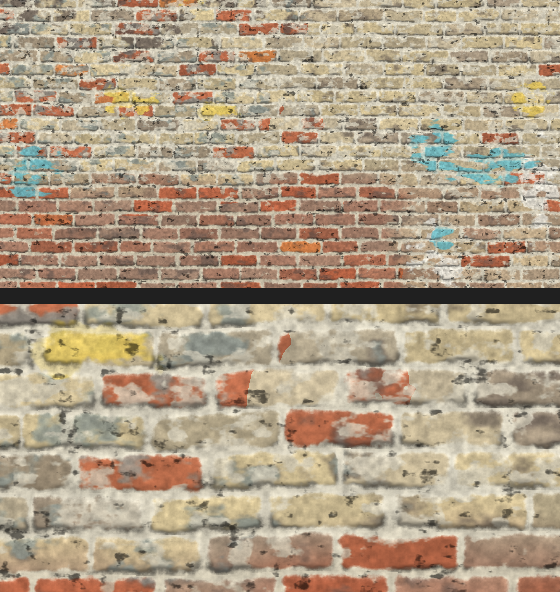
Top: the whole. Bottom: its middle third, enlarged.
Give the GLSL for this texture, as a WebGL 1 fragment shader.

```glsl
precision highp float;
// Weathered brick wall in running bond: rough rounded boxes on a jittered grid.
// Brick tones follow soft zones of the wall; noise adds flaking paint, smeared
// mortar, pits and grain on top.
uniform vec2 u_resolution;

const vec2 BRICKS = vec2(13.7, 21.12);   // repeats across and down
const float BRICK_RATIO = 3.0;           // brick length over course height

const vec3 MORTAR = vec3(0.84, 0.82, 0.75);
const vec3 BEIGE  = vec3(0.72, 0.67, 0.57);
const vec3 SAND   = vec3(0.80, 0.73, 0.56);
const vec3 TAUPE  = vec3(0.58, 0.52, 0.45);
const vec3 BROWN  = vec3(0.62, 0.45, 0.37);
const vec3 RED    = vec3(0.69, 0.36, 0.24);
const vec3 ORANGE = vec3(0.80, 0.47, 0.24);
const vec3 SOOT   = vec3(0.35, 0.31, 0.29);
const vec3 SLATE  = vec3(0.57, 0.63, 0.61);
const vec3 CYAN   = vec3(0.40, 0.71, 0.75);
const vec3 YELLOW = vec3(0.89, 0.77, 0.34);
const vec3 WHITE  = vec3(0.90, 0.89, 0.85);

float hash(vec2 p) {
  return fract(sin(dot(p, vec2(127.1, 311.7))) * 43758.5);
}

float noise(vec2 p) {
  vec2 i = floor(p), f = fract(p);
  f = f * f * (3.0 - 2.0 * f);
  return mix(mix(hash(i), hash(i + vec2(1, 0)), f.x),
             mix(hash(i + vec2(0, 1)), hash(i + vec2(1, 1)), f.x), f.y);
}

float fbm(vec2 p) {
  float sum = 0.0, gain = 0.5;
  for (int i = 0; i < 4; i++) {
    sum += gain * noise(p);
    p = p * 2.03 + 17.3;
    gain *= 0.5;
  }
  return sum / 0.9375;
}

float roundBox(vec2 p, vec2 halfSize, float radius) {
  vec2 q = abs(p) - halfSize + radius;
  return length(max(q, 0.0)) + min(max(q.x, q.y), 0.0) - radius;
}

// Soft elliptical zone of the wall.
float patchAt(vec2 uv, vec2 center, vec2 radius) {
  return 1.0 - smoothstep(0.3, 1.0, length((uv - center) / radius));
}

// Flaking coverage: more of the noise survives where amount is high.
float flakes(float n, float amount) {
  return smoothstep(0.0, 0.14, n - 0.78 + 0.5 * amount) * smoothstep(0.0, 0.2, amount);
}

// Base tone of one brick, from its random seed and the zones it lies in.
vec3 brickTone(vec2 id, float lower, float redChance) {
  float pick = hash(id + 3.1), shade = hash(id + 8.7);
  vec3 pale = mix(mix(BEIGE, SAND, shade), TAUPE, 0.75 * smoothstep(0.65, 0.9, pick));
  vec3 warm = mix(mix(BROWN, TAUPE, 0.6 * shade), RED, 0.55 * smoothstep(0.6, 0.9, pick));
  vec3 fired = mix(RED, ORANGE, smoothstep(0.75, 1.0, shade));
  vec3 tone = mix(pale, warm, lower);
  tone = mix(tone, fired, 0.85 * step(hash(id + 5.3), redChance));
  return tone * (0.92 + 0.16 * hash(id + 1.9));
}

void main() {
  vec2 uv = gl_FragCoord.xy / u_resolution;
  vec2 p = uv * vec2(1.94, 1.0);
  float pixel = BRICKS.y / u_resolution.y;

  // Running bond with wavering courses and uneven brick lengths
  vec2 grid = uv * BRICKS + vec2(0.0, 0.5);
  grid.y += 0.16 * (noise(p * vec2(7.0, 3.0)) - 0.5);
  float row = floor(grid.y);
  grid.x -= mix(0.33, 0.80, mod(row, 2.0)) + 0.12 * (hash(vec2(row, 4.0)) - 0.5);
  grid.x += 0.28 * (noise(vec2(grid.x * 0.9, row * 7.0)) - 0.5);
  vec2 id = floor(grid);
  vec2 local = (fract(grid) - 0.5) * vec2(BRICK_RATIO, 1.0);

  // Noise layers
  float coarse = fbm(p * 9.0 + 4.0);
  float blotch = fbm(p * vec2(24.0, 34.0));
  float flake = fbm(p * vec2(40.0, 58.0) + 31.0);
  float grain = fbm(p * 130.0 + 7.0);

  // Brick outline with crumbled edges
  vec2 halfSize = vec2(0.5 * BRICK_RATIO, 0.5) - 0.10 - 0.03 * hash(id + 2.2);
  float d = roundBox(local, halfSize, 0.10) + 0.22 * (flake - 0.5) + 0.12 * (grain - 0.5);
  float brick = 1.0 - smoothstep(-0.04 - pixel * 0.5, 0.04 + pixel * 0.5, d);

  // Zones: bare warm courses below, fired bricks at left, pale wall at right
  float ragged = 0.10 * (coarse - 0.5);
  float left = 1.0 - smoothstep(0.42, 0.62, uv.x + ragged);
  float lower = (1.0 - smoothstep(0.30, 0.44, uv.y + ragged))
              * (1.0 - 0.7 * smoothstep(0.70, 0.76, uv.x + ragged));
  float redChance = 0.05 + 0.27 * left * smoothstep(0.2, 0.35, uv.y) + 0.10 * lower;

  vec3 face = brickTone(id, lower, redChance);
  face = mix(face, SOOT, 0.55 * smoothstep(0.56, 0.80, blotch));
  face = mix(face, SLATE, 0.6 * flakes(blotch, 0.50 * left * (1.0 - lower)));
  face = mix(face, SOOT, 0.7 * flakes(fbm(p * 20.0 + 50.0),
             0.55 * left * smoothstep(0.65, 0.95, uv.y)));

  // Mortar, and mortar smeared over the faces of the upper wall
  vec3 joint = mix(MORTAR, BEIGE, 0.15 + 0.45 * lower + 0.3 * (coarse - 0.5));
  float smear = flakes(flake, 0.55 - 0.38 * lower);
  vec3 color = mix(joint, face, brick * (1.0 - 0.75 * smear));

  // Old paint
  float cyan = max(patchAt(uv, vec2(0.77, 0.49), vec2(0.07, 0.12)),
               max(patchAt(uv, vec2(0.88, 0.43), vec2(0.13, 0.10)),
               max(patchAt(uv, vec2(0.06, 0.40), vec2(0.07, 0.15)),
                   patchAt(uv, vec2(0.79, 0.16), vec2(0.03, 0.08)))));
  float yellow = max(patchAt(uv, vec2(0.23, 0.64), vec2(0.08, 0.09)),
                 max(patchAt(uv, vec2(0.39, 0.61), vec2(0.06, 0.05)),
                 max(patchAt(uv, vec2(0.95, 0.67), vec2(0.05, 0.11)),
                     patchAt(uv, vec2(0.33, 1.00), vec2(0.06, 0.06)))));
  float white = max(patchAt(uv, vec2(0.96, 0.36), vec2(0.07, 0.26)),
                    0.8 * patchAt(uv, vec2(0.79, 0.10), vec2(0.09, 0.20)));
  float cover = 0.4 + 0.6 * brick;
  color = mix(color, WHITE, 0.8 * flakes(blotch, 0.85 * white));
  color = mix(color, YELLOW, 0.8 * cover * flakes(blotch, 0.85 * yellow));
  color = mix(color, CYAN, 0.85 * cover * flakes(fbm(p * vec2(18.0, 40.0) + 9.0), 0.85 * cyan));

  // Shadow under each brick, light on its top edge, pits and grain
  float rim = exp(-d * d * 160.0);
  float under = smoothstep(0.1, -0.3, local.y);
  color *= 1.0 - 0.42 * rim * under * smoothstep(0.35, 0.6, blotch);
  color += 0.06 * rim * (1.0 - under);
  color *= 1.0 - 0.55 * smoothstep(0.66, 0.82, fbm(p * vec2(60.0, 85.0) + 70.0));
  color *= 1.0 + 0.40 * (grain - 0.5);
  gl_FragColor = vec4(clamp(color, 0.0, 1.0), 1.0);
}
```
